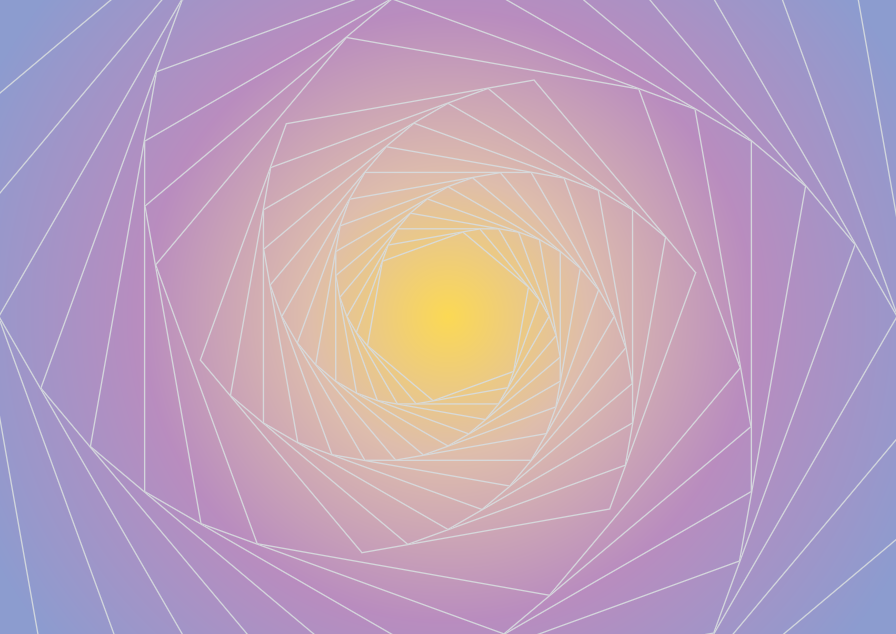
Give the GLSL for this background, as a WebGL 1 fragment shader.

```glsl
precision highp float;
// Nested hexagon outlines, each turned and shrunk by a constant step so that
// their corners trace spirals, over a radial gradient from yellow to blue.
// Every ring is found by folding the polar angle into one hexagon side.

uniform vec2 u_resolution;

const float PI = 3.14159265;

// Layout, in units of the canvas height
const vec2 CENTER = vec2(0.5, 0.501);   // fraction of the canvas
const int RING_COUNT = 23;
const int GAP_RING = 8;                 // one ring is left out
const float OUTER_RADIUS = 0.836;       // center to corner of the first ring
const float SHRINK = 0.9205;            // size ratio between rings
const float FIRST_TURN = PI * 2.0 / 9.0;
const float TURN_STEP = PI / 18.0;

// Lines
const float LINE_WIDTH = 0.0021;
const float LINE_OPACITY = 0.92;
const vec3 LINE_COLOR = vec3(0.84, 0.86, 0.87);

// Gradient colors and the radii where they lie
const vec3 YELLOW = vec3(0.985, 0.85, 0.33);
const vec3 PEACH = vec3(0.87, 0.74, 0.675);
const vec3 PURPLE = vec3(0.725, 0.55, 0.747);
const vec3 BLUE = vec3(0.55, 0.61, 0.812);
const float PEACH_RADIUS = 0.22;
const float PURPLE_RADIUS = 0.48;
const float BLUE_RADIUS = 0.81;

// Position of x between a and b, clamped to 0..1
float ramp(float a, float b, float x) {
  return clamp((x - a) / (b - a), 0.0, 1.0);
}

vec3 radialGradient(float radius) {
  vec3 color = mix(YELLOW, PEACH, ramp(0.0, PEACH_RADIUS, radius));
  color = mix(color, PURPLE, ramp(PEACH_RADIUS, PURPLE_RADIUS, radius));
  return mix(color, BLUE, ramp(PURPLE_RADIUS, BLUE_RADIUS, radius));
}

// Distance to a hexagon outline with one corner at the angle turn
float hexagonOutline(float radius, float angle, float cornerRadius, float turn) {
  float folded = mod(angle - turn, PI / 3.0) - PI / 6.0;
  return abs(radius * cos(folded) - cornerRadius * cos(PI / 6.0));
}

// Distance to the nearest line of the whole spiral
float spiralDistance(float radius, float angle) {
  float nearest = 1.0;
  float cornerRadius = OUTER_RADIUS;
  for (int i = 0; i < RING_COUNT; i++) {
    float turn = FIRST_TURN + TURN_STEP * float(i);
    if (i != GAP_RING) {
      nearest = min(nearest, hexagonOutline(radius, angle, cornerRadius, turn));
    }
    cornerRadius *= SHRINK;
  }
  return nearest;
}

void main() {
  vec2 p = (gl_FragCoord.xy - CENTER * u_resolution) / u_resolution.y;
  float radius = length(p);
  float angle = atan(p.y, p.x);

  // Coverage of the line, smoothed over one pixel
  float pixel = 1.0 / u_resolution.y;
  float d = spiralDistance(radius, angle);
  float coverage = clamp((0.5 * LINE_WIDTH - d) / pixel + 0.5, 0.0, 1.0);

  vec3 color = mix(radialGradient(radius), LINE_COLOR, coverage * LINE_OPACITY);
  gl_FragColor = vec4(color, 1.0);
}
```
